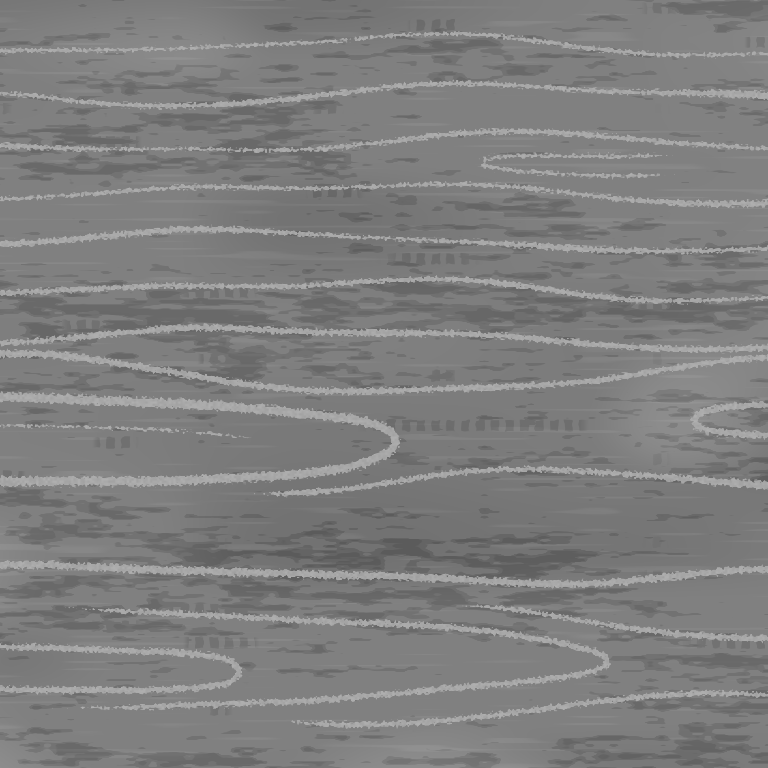
Write a three.js fragment shader that draws this texture.

```glsl
// Grey wood grain: chalky pale growth lines and hairpin knots drawn from
// distance functions, over a softly shaded ground broken by dark streaks
// made of horizontally stretched, thresholded value noise.
varying vec2 vUv;

const vec3 GROUND = vec3(0.502);
const vec3 CHALK = vec3(0.675);
const float TAU = 6.2831853;

float hash(vec2 p) {
  return fract(sin(dot(p, vec2(127.1, 311.7))) * 43758.5453);
}

float noise(vec2 p) {
  vec2 cell = floor(p);
  vec2 f = fract(p);
  f = f * f * (3.0 - 2.0 * f);
  float low = mix(hash(cell), hash(cell + vec2(1.0, 0.0)), f.x);
  float high = mix(hash(cell + vec2(0.0, 1.0)), hash(cell + vec2(1.0)), f.x);
  return mix(low, high, f.y);
}

// Crumbly chalk coverage; a negative half width leaves nothing.
float chalk(float dist, float halfWidth, vec2 p) {
  float ragged = (noise(p * 410.0) - 0.5) * 0.0055;
  return 1.0 - smoothstep(halfWidth - 0.001, halfWidth + 0.001, dist + ragged);
}

// Wavy line with one main crest, tapering out beyond span.x and span.y.
float strand(vec2 p, float y, float amp, float crest, float halfWidth, vec2 span) {
  float angle = TAU * (p.x - crest);
  float curve = y + amp * cos(angle) + 0.003 * sin(2.0 * angle + y * 40.0);
  float slope = TAU * amp * sin(angle);
  float dist = abs(p.y - curve) / sqrt(1.0 + slope * slope);
  float present = smoothstep(span.x, span.x + 0.12, p.x)
                * (1.0 - smoothstep(span.y - 0.12, span.y, p.x));
  float pressure = halfWidth * (0.55 + 0.8 * noise(vec2(p.x * 4.0, y * 97.0)));
  return chalk(dist, mix(-0.004, pressure, present), p);
}

// Hairpin whose arms leave the tip towards the side given by facing.
float hairpin(vec2 p, vec2 tip, float facing, float height, float bluntness,
              float halfWidth, float reach) {
  float along = (p.x - tip.x) * facing;
  float t = max(along, -0.5 * bluntness);
  float across = p.y - tip.y;
  float sum = t + bluntness;
  float field = across * across / (height * height) - t / sum;
  vec2 gradient = vec2(bluntness / (sum * sum), 2.0 * across / (height * height));
  float dist = abs(field) / length(gradient);
  float present = 1.0 - smoothstep(reach * 0.7, reach, along);
  return chalk(dist, mix(-0.004, halfWidth, present), p);
}

float growthLines(vec2 p) {
  vec2 whole = vec2(-0.3, 1.3);
  float ink = 0.0;
  // Evenly stepped upper lines
  for (int i = 0; i < 7; i++) {
    float n = float(i);
    float crest = 0.35 + 0.4 * hash(vec2(n, 4.0));
    float weight = mix(0.0022, 0.0046, hash(vec2(n, 9.0)));
    ink = max(ink, strand(p, 0.94 - 0.063 * n, 0.012, crest, weight, whole));
  }
  // Lines that flow around the knots
  ink = max(ink, strand(p, 0.511, 0.022, 0.02, 0.0043, whole));
  ink = max(ink, strand(p, 0.435, 0.010, 0.0, 0.0016, vec2(-0.3, 0.4)));
  ink = max(ink, strand(p, 0.372, 0.015, 0.75, 0.0036, vec2(0.28, 1.3)));
  ink = max(ink, strand(p, 0.252, 0.010, 0.15, 0.0044, whole));
  ink = max(ink, strand(p, 0.185, 0.020, 0.58, 0.0036, vec2(0.55, 1.3)));
  ink = max(ink, strand(p, 0.075, 0.020, 0.95, 0.0040, vec2(0.32, 1.3)));
  // Knots
  ink = max(ink, hairpin(p, vec2(0.515, 0.425), -1.0, 0.064, 0.2, 0.0056, 1.0));
  ink = max(ink, hairpin(p, vec2(0.905, 0.455), 1.0, 0.024, 0.05, 0.0040, 0.5));
  ink = max(ink, hairpin(p, vec2(0.310, 0.125), -1.0, 0.030, 0.05, 0.0037, 0.8));
  ink = max(ink, hairpin(p, vec2(0.790, 0.140), -1.0, 0.130, 2.0, 0.0034, 0.8));
  ink = max(ink, hairpin(p, vec2(0.630, 0.788), 1.0, 0.014, 0.06, 0.0020, 0.28));
  return ink;
}

// Ragged horizontal dashes gathered into bands; x is dark, y is darkest.
vec2 streaks(vec2 p) {
  float band = noise(p * vec2(3.0, 15.0) + 7.0);
  float dash = 0.6 * noise(p * vec2(19.0, 125.0)) + 0.4 * noise(p * vec2(65.0, 270.0));
  float level = dash + 0.5 * (band - 0.5);
  return smoothstep(vec2(0.63, 0.75), vec2(0.67, 0.80), vec2(level));
}

// Sparse rows of short upright ticks.
float ticks(vec2 p) {
  vec2 grid = p * vec2(52.0, 46.0);
  vec2 edge = abs(fract(grid) - 0.5) + 0.12 * (noise(p * 190.0) - 0.5);
  float mark = (1.0 - smoothstep(0.24, 0.32, edge.x)) * (1.0 - smoothstep(0.28, 0.36, edge.y));
  float row = noise(vec2(p.x * 7.0, floor(grid.y) * 3.7));
  return mark * smoothstep(0.84, 0.88, row);
}

void main() {
  vec2 p = vUv;
  // Broad soft light and shade
  float glow = smoothstep(0.55, 0.95, noise(p * vec2(3.0, 6.0) + 2.3));
  float shade = smoothstep(0.55, 0.95, noise(p * vec2(2.5, 7.0) + 31.0));
  vec3 color = GROUND + 0.075 * glow - 0.055 * shade;
  // Fine pale fibres, then dark streaks and ticks
  float fibre = noise(p * vec2(9.0, 210.0) + 50.0);
  color += 0.03 * smoothstep(0.74, 0.92, fibre);
  vec2 dark = streaks(p);
  color -= 0.055 * max(dark.x, ticks(p)) + 0.035 * dark.y;
  // Chalk lines on a gently uneven path
  vec2 bent = p + vec2(0.0, 0.012 * (noise(p * vec2(5.0, 3.0)) - 0.5));
  vec3 chalkColor = CHALK + 0.06 * (noise(p * 330.0 + 11.0) - 0.5);
  color = mix(color, chalkColor, 0.92 * growthLines(bent));
  gl_FragColor = vec4(color, 1.0);
}
```
